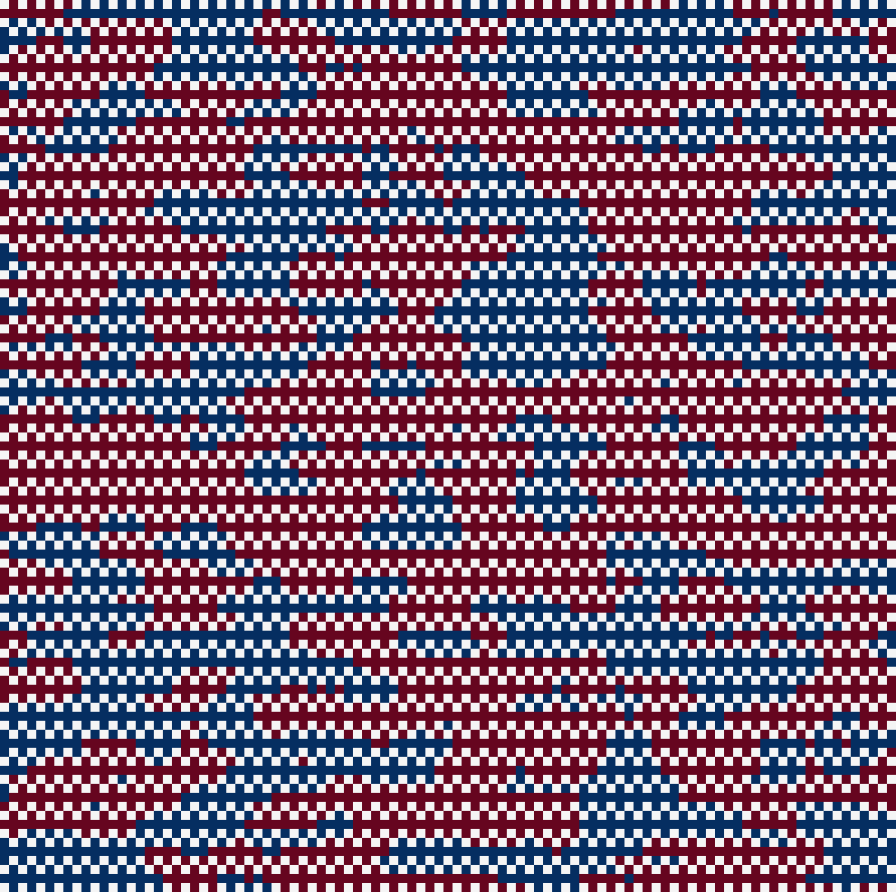
A Shadertoy shader for this pattern:

```glsl
const vec3 RED = vec3(0.40, 0.02, 0.12);
const vec3 BLUE = vec3(0.02, 0.18, 0.38);
const vec3 WHITE = vec3(0.96);
const vec2 GRID = vec2(99.0);            // stitches across and up
const float ROW_PERIOD = 3.0;            // two checkered rows, one solid row
const float SOLID_ROW = 1.0;
const vec2 PATCH_SIZE = vec2(8.0, 4.0);  // large patches, in stitches
const vec2 DETAIL_SIZE = vec2(4.0, 2.2); // small islands, in stitches
const float DETAIL_WEIGHT = 0.45;
const float GRAIN_WEIGHT = 0.05;
const float BLUE_LEVEL = 0.51;

float hash(vec2 p) {
    return fract(sin(dot(p, vec2(127.1, 311.7))) * 43758.5453);
}

float valueNoise(vec2 p) {
    vec2 cell = floor(p);
    vec2 f = fract(p);
    f = f * f * (3.0 - 2.0 * f);
    float low = mix(hash(cell), hash(cell + vec2(1.0, 0.0)), f.x);
    float high = mix(hash(cell + vec2(0.0, 1.0)), hash(cell + vec2(1.0)), f.x);
    return mix(low, high, f.y);
}

// Red or blue, in patches stretched sideways
vec3 yarnColor(vec2 stitch) {
    float patches = valueNoise(stitch / PATCH_SIZE + 17.3);
    float detail = valueNoise(stitch / DETAIL_SIZE + 61.7);
    float field = mix(patches, detail, DETAIL_WEIGHT);
    field += GRAIN_WEIGHT * (hash(stitch + 5.0) - 0.5);
    return field > BLUE_LEVEL ? BLUE : RED;
}

vec3 stitchColor(vec2 stitch) {
    bool solid = mod(stitch.y, ROW_PERIOD) == SOLID_ROW;
    bool checker = mod(stitch.x + stitch.y, 2.0) == 0.0;
    return checker && !solid ? WHITE : yarnColor(stitch);
}

void mainImage(out vec4 fragColor, in vec2 fragCoord) {
    vec2 p = fragCoord / iResolution.xy * GRID;
    vec2 pixel = GRID / iResolution.xy;

    // Blend the stitches that one pixel covers
    vec2 lo = floor(p - 0.5 * pixel);
    vec2 hi = floor(p + 0.5 * pixel);
    vec2 cover = clamp((p + 0.5 * pixel - hi) / pixel, 0.0, 1.0);
    vec3 bottom = mix(stitchColor(lo), stitchColor(vec2(hi.x, lo.y)), cover.x);
    vec3 top = mix(stitchColor(vec2(lo.x, hi.y)), stitchColor(hi), cover.x);

    fragColor = vec4(mix(bottom, top, cover.y), 1.0);
}
```
